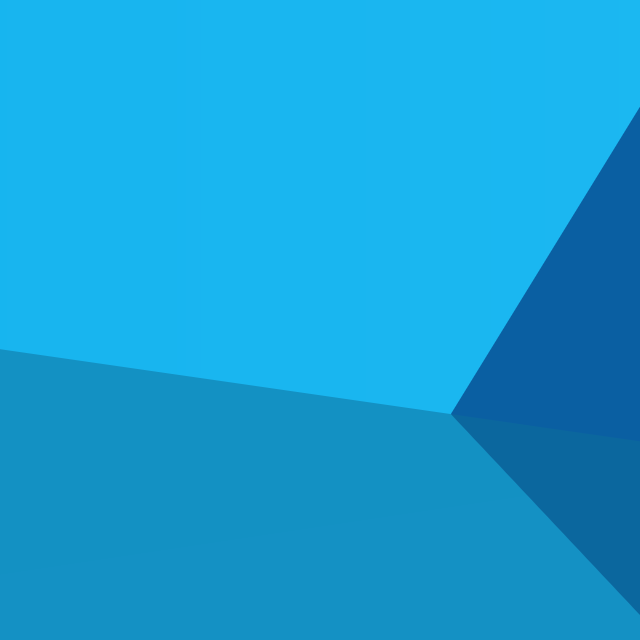
This background is drawn by a WebGL 1 fragment shader. Its source:

```glsl
precision highp float;
// Flat cyan wall and shaded floor, cut by a deep blue wedge on the right.

uniform vec2 u_resolution;

// Signed distance to the line from a to b, positive on its left side.
float leftOf(vec2 p, vec2 a, vec2 b) {
  vec2 dir = normalize(b - a);
  return dir.x * (p.y - a.y) - dir.y * (p.x - a.x);
}

// Antialiased coverage of the region where the distance is positive.
float cover(float dist) {
  float pixel = 1.0 / min(u_resolution.x, u_resolution.y);
  return clamp(dist / pixel + 0.5, 0.0, 1.0);
}

void main() {
  vec2 p = gl_FragCoord.xy / u_resolution;
  vec2 apex = vec2(0.7044, 0.353);

  // Wall, slightly brighter toward the right
  vec3 wall = mix(vec3(0.092, 0.708, 0.937), vec3(0.106, 0.720, 0.945), p.x);

  // Floor with a faint rising crease
  float crease = cover(leftOf(p, vec2(0.0, 0.102), vec2(0.807, 0.223)));
  vec3 ground = mix(vec3(0.078, 0.569, 0.769), vec3(0.075, 0.567, 0.765), crease);

  // Wedge opening to the right from the apex, in lit and shaded tones
  float wedge = cover(min(leftOf(p, vec2(1.0, 0.8333), apex),
                          leftOf(p, apex, vec2(1.0, 0.039))));
  float shade = cover(leftOf(p, apex, vec2(0.0, 0.4544)));

  vec3 upper = mix(wall, vec3(0.038, 0.373, 0.637), wedge);
  vec3 lower = mix(ground, vec3(0.045, 0.402, 0.620), wedge);
  gl_FragColor = vec4(mix(upper, lower, shade), 1.0);
}
```
